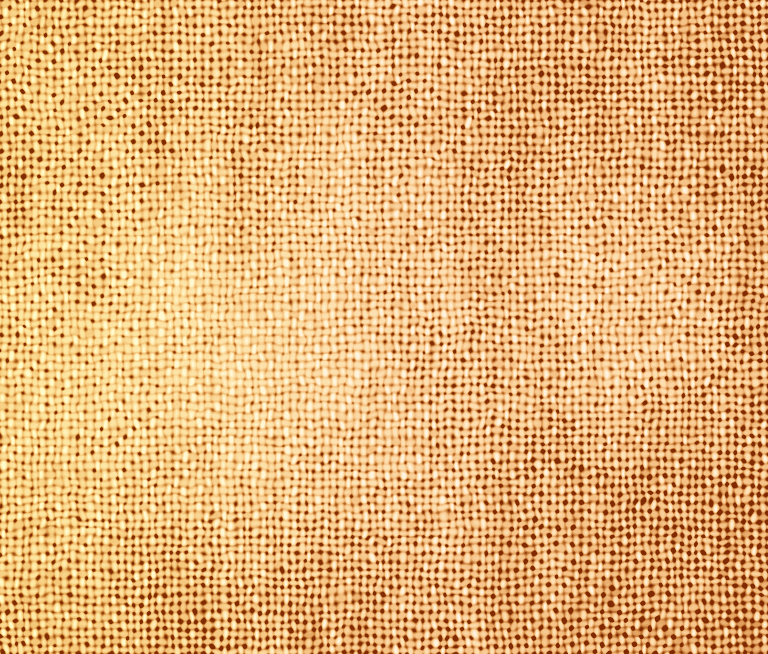
A Shadertoy shader for this texture:

```glsl
// Plain-woven burlap: warp and weft cross in a checkerboard of raised floats,
// with uneven, partly staggered holes at the thread corners. Tone is built from
// floats, holes, grain and broad wear, then coloured by a straw-to-rust ramp.

#define THREADS vec2(98.0, 78.0) // warp count across, weft count down
#define WAVER 0.5                // slow thread wander, in thread widths
#define CRIMP 0.42               // uneven bending from crossing to crossing
#define BASE_TONE 0.635
#define CROWN_GAIN 0.38          // highlight on raised threads
#define SIDE_SHADE 0.20          // shade along the flanks of a float
#define HOLE_DEPTH 0.62
#define HOLE_RADIUS 0.46         // in thread widths, to the soft outer edge
#define STAGGER 0.50             // how much every second hole closes up
#define GRAIN 0.24               // uneven tone along the fibres
#define WEAR 0.14                // broad light and dark areas

const float PI = 3.14159265;

float hash(vec2 p) {
    vec3 q = fract(p.xyx * vec3(0.1031, 0.1030, 0.0973));
    q += dot(q, q.yzx + 33.33);
    return fract((q.x + q.y) * q.z);
}

float noise(vec2 p) {
    vec2 i = floor(p), f = fract(p);
    f = f * f * (3.0 - 2.0 * f);
    return mix(mix(hash(i), hash(i + vec2(1, 0)), f.x),
               mix(hash(i + vec2(0, 1)), hash(i + vec2(1, 1)), f.x), f.y);
}

vec2 noise2(vec2 p) {
    return vec2(noise(p), noise(p + 57.0)) - 0.5;
}

// Soft elliptical patch around a centre
float patchAt(vec2 uv, vec2 centre, vec2 size) {
    vec2 d = (uv - centre) / size;
    return exp(-dot(d, d));
}

// Tone 0..1 to cloth colour
vec3 clothColour(float t) {
    vec3 c = mix(vec3(0.50, 0.17, 0.01), vec3(0.74, 0.44, 0.17), smoothstep(0.0, 0.24, t));
    c = mix(c, vec3(0.88, 0.63, 0.35), smoothstep(0.22, 0.43, t));
    c = mix(c, vec3(0.96, 0.78, 0.52), smoothstep(0.4, 0.58, t));
    c = mix(c, vec3(0.99, 0.89, 0.68), smoothstep(0.6, 0.82, t));
    return mix(c, vec3(1.0, 0.97, 0.86), smoothstep(0.86, 1.1, t));
}

// Broad wear: pale at left centre, brown towards the lower right and the top
float wearAt(vec2 uv) {
    float pale = 0.9 * patchAt(uv, vec2(0.24, 0.45), vec2(0.25, 0.24))
               + 0.4 * patchAt(uv, vec2(0.48, 0.55), vec2(0.14, 0.4))
               + 0.35 * patchAt(uv, vec2(0.8, 0.56), vec2(0.12, 0.16));
    float brown = patchAt(uv, vec2(0.83, 0.12), vec2(0.2, 0.22))
                + 0.6 * patchAt(uv, vec2(0.8, 1.0), vec2(0.4, 0.25))
                + 0.6 * patchAt(uv, vec2(0.4, 0.0), vec2(0.5, 0.17))
                + 0.5 * smoothstep(0.85, 1.0, uv.x);
    return pale - brown + 0.5 * (noise(uv * vec2(9.0, 7.0)) - 0.5);
}

// Tone of the woven threads at p, in thread units
float weaveTone(vec2 p, float wear, float stagger, float pixel) {
    vec2 f = fract(p) - 0.5;

    // Raised floats, alternating between warp and weft
    float over = 0.5 + 0.5 * clamp(2.0 * sin(PI * p.x) * sin(PI * p.y), -1.0, 1.0);
    float warpCrown = exp(-13.0 * f.x * f.x - 3.0 * f.y * f.y);
    float weftCrown = exp(-13.0 * f.y * f.y - 3.0 * f.x * f.x);
    float crown = mix(0.35 * weftCrown, warpCrown, over);
    crown *= 0.5 + hash(floor(p) + 17.0);

    // Only the flanks of the upper thread are shaded; its ends dive under
    vec2 flank = smoothstep(0.2, 0.5, abs(f));
    float side = mix(flank.y, flank.x, over);

    // Open holes at the corners, each of its own size and depth
    vec2 cornerId = floor(p + 0.5);
    float corner = hash(cornerId + 71.0);
    float parity = 1.0 - 2.0 * mod(cornerId.x + cornerId.y, 2.0);
    float depth = mix(0.45, 1.1, corner) * mix(0.75, 1.2, noise(p * 0.16 + 40.0));
    depth *= clamp(1.0 - 0.35 * wear, 0.55, 1.3) * (1.0 + stagger * parity);
    float outer = HOLE_RADIUS * mix(0.85, 1.15, hash(cornerId + 5.0)) + 0.2 * pixel;
    float hole = depth * (1.0 - smoothstep(0.02, outer, length(0.5 - abs(f))));

    // Fibres run along each thread, with long slubs in the warp
    float fibre = mix(noise(vec2(p.x * 0.4, p.y * 2.0 + 9.0)),
                      noise(vec2(p.x * 2.0, p.y * 0.4)), over);
    float slub = noise(vec2(p.x * 0.8 + 30.0, p.y * 0.07));

    return BASE_TONE + CROWN_GAIN * crown - SIDE_SHADE * side - HOLE_DEPTH * hole
         + GRAIN * (fibre - 0.5) + 0.5 * GRAIN * (slub - 0.5);
}

void mainImage(out vec4 fragColor, in vec2 fragCoord) {
    vec2 uv = fragCoord / iResolution.xy;
    vec2 p = uv * THREADS;
    float pixel = max(THREADS.x / iResolution.x, THREADS.y / iResolution.y);

    // Threads wander slowly and bend unevenly at the crossings
    p += WAVER * noise2(p * 0.13) + CRIMP * noise2(p * 0.75 + 11.0);

    // Holes stagger along the sides and the top, and align in the middle
    float loose = smoothstep(0.08, 0.4, abs(uv.x - 0.42)) + 0.6 * smoothstep(0.6, 0.95, uv.y);
    float stagger = STAGGER * min(loose + 0.15, 1.0) * noise(uv * 6.0 + 3.0) * 1.5;

    float wear = wearAt(uv);
    float tone = weaveTone(p, wear, min(stagger, 0.7), pixel) + WEAR * (wear - 0.05);

    // Golden at the far left, rosier on the right
    vec3 tint = mix(vec3(1.0, 1.01, 0.92), vec3(1.0, 0.98, 1.02), smoothstep(0.0, 0.6, uv.x));
    vec3 colour = clothColour(clamp(tone, 0.0, 1.1)) * tint;
    fragColor = vec4(clamp(colour, 0.0, 1.0), 1.0);
}
```
